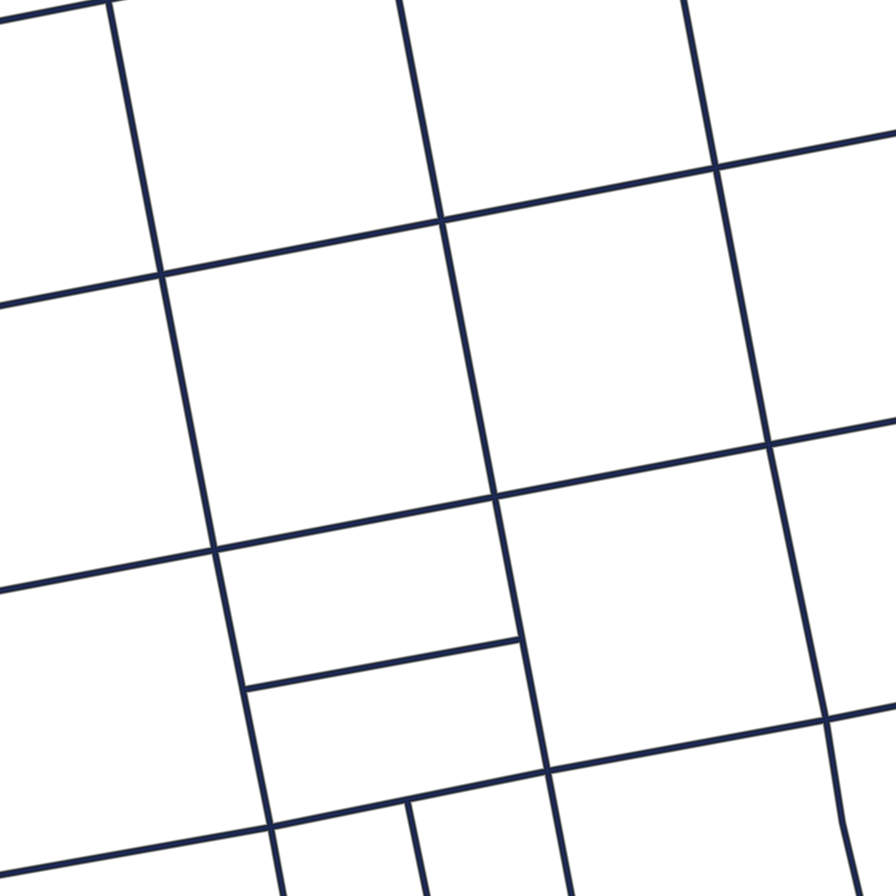
This pattern is drawn by a three.js fragment shader. Its source:

```glsl
// A tilted street grid in navy ink on white paper.
// Streets are segment distances: straight cross streets come from a loop,
// bent ones from short chains, and the nearest distance is inked softly.

varying vec2 vUv;

const vec3 PAPER = vec3(1.0);
const vec3 INK_CORE = vec3(0.12, 0.17, 0.37);
const vec3 INK_FLANK = vec3(0.09, 0.13, 0.24);
const vec3 INK_FRINGE = vec3(0.10, 0.10, 0.09);

const float INNER_EDGE = 0.0020; // distance where the ink starts to fade
const float OUTER_EDGE = 0.0056; // distance where only paper is left

// Heights of the straight cross streets at the left and right borders
const float LEFT_TOP = 0.9766;
const float LEFT_STEP = 0.3180;
const float RIGHT_TOP = 1.1725;
const float RIGHT_STEP = 0.3210;

// Junctions where the lowest cross street bends
const vec2 WEST_JUNCTION = vec2(0.3021, 0.0768);
const vec2 MID_JUNCTION = vec2(0.6107, 0.1393);
const vec2 EAST_JUNCTION = vec2(0.9219, 0.1966);

float segmentDistance(vec2 p, vec2 a, vec2 b) {
  vec2 ab = b - a;
  float t = clamp(dot(p - a, ab) / dot(ab, ab), 0.0, 1.0);
  return length(p - a - ab * t);
}

// Chain of three segments through four points
float chainDistance(vec2 p, vec2 a, vec2 b, vec2 c, vec2 d) {
  return min(segmentDistance(p, a, b),
         min(segmentDistance(p, b, c), segmentDistance(p, c, d)));
}

float crossStreets(vec2 p) {
  float d = 1.0;
  for (int i = 0; i < 3; i++) {
    float row = float(i);
    vec2 left = vec2(0.0, LEFT_TOP - LEFT_STEP * row);
    vec2 right = vec2(1.0, RIGHT_TOP - RIGHT_STEP * row);
    d = min(d, segmentDistance(p, left, right));
  }
  // Lowest street, slightly bent at each junction
  d = min(d, chainDistance(p, vec2(0.0, 0.0234), WEST_JUNCTION,
                           MID_JUNCTION, EAST_JUNCTION));
  return min(d, segmentDistance(p, EAST_JUNCTION, vec2(1.0, 0.2122)));
}

float avenues(vec2 p) {
  float west = chainDistance(p, vec2(0.1207, 1.0), vec2(0.2396, 0.3854),
                             WEST_JUNCTION, vec2(0.3164, 0.0));
  float middle = segmentDistance(p, vec2(0.4453, 1.0), vec2(0.6380, 0.0));
  vec2 eastKink = vec2(0.9401, 0.0820);
  float east = chainDistance(p, vec2(0.7630, 1.0), vec2(0.8581, 0.5026),
                             EAST_JUNCTION, eastKink);
  east = min(east, segmentDistance(p, eastKink, vec2(0.9596, 0.0)));
  return min(west, min(middle, east));
}

// Short streets that split single blocks
float lanes(vec2 p) {
  return min(segmentDistance(p, vec2(0.2734, 0.2305), vec2(0.5807, 0.2865)),
             segmentDistance(p, vec2(0.4544, 0.1068), vec2(0.4766, 0.0)));
}

void main() {
  float d = min(crossStreets(vUv), min(avenues(vUv), lanes(vUv)));

  // Blue core, darker flanks, grey fringe
  vec3 ink = mix(INK_CORE, INK_FLANK, smoothstep(0.0, INNER_EDGE, d));
  ink = mix(ink, INK_FRINGE, smoothstep(INNER_EDGE, 0.5 * (INNER_EDGE + OUTER_EDGE), d));

  float coverage = 1.0 - smoothstep(INNER_EDGE, OUTER_EDGE, d);
  gl_FragColor = vec4(mix(PAPER, ink, coverage), 1.0);
}
```
